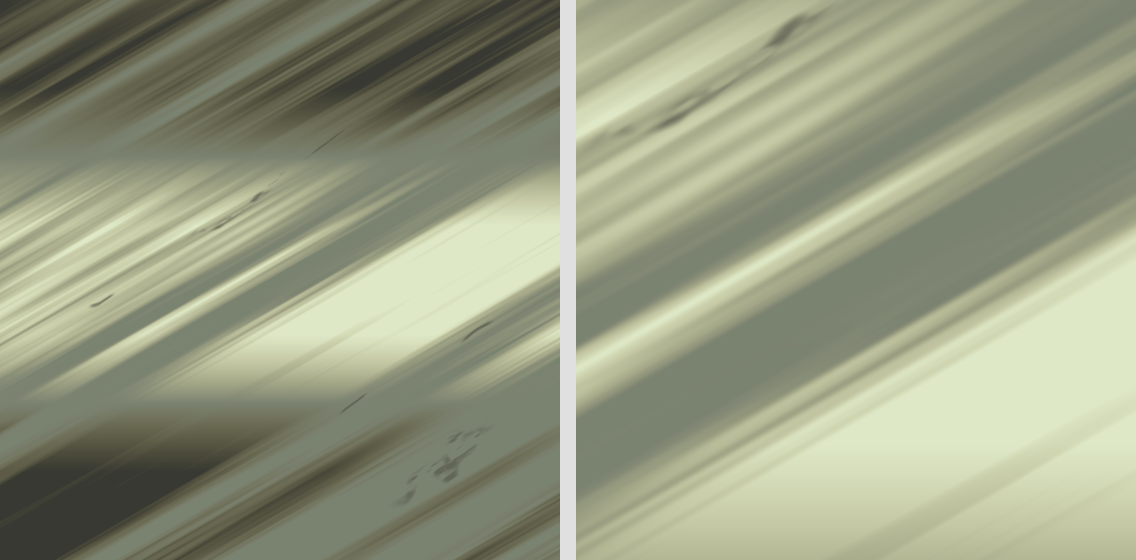
Left: the whole. Right: its middle third, enlarged.
Reproduce this background procedurally as a WebGL 2 fragment shader.

```glsl
#version 300 es
precision highp float;
// Diagonal brushed-metal sheen: slanted streaks lit by a horizontal glow, with ragged scratches.
uniform vec2 u_resolution;
out vec4 fragColor;

const vec3 NEUTRAL = vec3(0.48, 0.51, 0.44);
const vec3 LIGHT   = vec3(0.87, 0.91, 0.78);
const vec3 DARK    = vec3(0.215, 0.222, 0.195);
const vec3 WARMTH  = vec3(0.035, 0.012, -0.025);
const vec3 SCRATCH = vec3(0.33, 0.34, 0.29);

const float STREAK_ANGLE = 0.524;
const float STREAK_GAIN  = 1.9;   // contrast of the fine streaks
const float GLOW_HEIGHT  = 0.5;   // centre of the bright zone
const float GLOW_REACH   = 0.22;  // distance from glow centre to neutral
const float GLOW_GAIN    = 1.3;

// Reflective bands: offset across the streaks, half width, strength
const int BAND_COUNT = 11;
const vec3 BANDS[BAND_COUNT] = vec3[](
  vec3(0.04, 0.125, 1.0),   vec3(-0.15, 0.06, 0.48), vec3(-0.44, 0.06, 0.4),
  vec3(-0.31, 0.025, 0.2),  vec3(0.215, 0.022, 0.6), vec3(0.335, 0.085, 0.64),
  vec3(0.43, 0.045, 0.6),   vec3(0.485, 0.05, 0.72), vec3(0.58, 0.05, 0.28),
  vec3(0.70, 0.06, 0.75),   vec3(0.85, 0.09, 0.9));

// Scratches: centre, half length, half width
const int SCRATCH_COUNT = 6;
const vec4 SCRATCHES[SCRATCH_COUNT] = vec4[](
  vec4(0.43, 0.63, 0.12, 0.008),  vec4(0.79, 0.17, 0.13, 0.022),
  vec4(0.85, 0.41, 0.04, 0.004),  vec4(0.63, 0.28, 0.035, 0.003),
  vec4(0.18, 0.465, 0.03, 0.006), vec4(0.61, 0.76, 0.09, 0.003));
const float SCRATCH_ANGLE = 0.59;

float hash(vec2 p) {
  vec3 q = fract(vec3(p.xyx) * 0.1031);
  q += dot(q, q.yzx + 33.33);
  return fract((q.x + q.y) * q.z);
}

float valueNoise(vec2 p) {
  vec2 cell = floor(p), f = fract(p);
  f = f * f * (3.0 - 2.0 * f);
  return mix(mix(hash(cell), hash(cell + vec2(1, 0)), f.x),
             mix(hash(cell + vec2(0, 1)), hash(cell + vec2(1, 1)), f.x), f.y);
}

// Coordinates along (x) and across (y) a slanted direction
vec2 slant(vec2 p, float angle) {
  float c = cos(angle), s = sin(angle);
  return vec2(c * p.x + s * p.y, c * p.y - s * p.x);
}

// Long thin grain, centred on zero
float streakNoise(vec2 q) {
  float sum = 0.0, weight = 0.34;
  vec2 scale = vec2(1.3, 26.0);
  for (int i = 0; i < 4; i++) {
    sum += weight * (valueNoise(q * scale + 40.0 + 17.0 * float(i)) - 0.5);
    scale *= vec2(1.5, 2.1);
    weight *= 0.8;
  }
  return sum;
}

// How strongly the surface mirrors the glow, 0 to 1
float reflectance(vec2 q) {
  float wander = 0.014 * (valueNoise(q * vec2(2.0, 7.0) + 90.0) - 0.5);
  float band = 0.0;
  for (int i = 0; i < BAND_COUNT; i++) {
    float d = abs(q.y + wander - BANDS[i].x);
    band = max(band, BANDS[i].z * (1.0 - smoothstep(0.45, 1.1, d / BANDS[i].y)));
  }
  float grainAmount = 0.1 + 3.0 * band * (1.15 - band);
  return clamp(band + STREAK_GAIN * grainAmount * streakNoise(q), 0.0, 1.0);
}

float scratchMask(vec2 p) {
  float mask = 0.0;
  for (int i = 0; i < SCRATCH_COUNT; i++) {
    vec4 s = SCRATCHES[i];
    vec2 q = slant(p - s.xy, SCRATCH_ANGLE);
    vec2 seed = q + 3.0 + float(i);
    q.y += 2.5 * s.w * (valueNoise(seed * vec2(22.0, 30.0)) - 0.5);
    float body = (1.0 - smoothstep(0.2, 1.0, abs(q.y) / s.w))
               * (1.0 - smoothstep(0.5, 1.0, abs(q.x) / s.z));
    float ragged = 0.6 * valueNoise(seed * vec2(28.0, 110.0))
                 + 0.4 * valueNoise(seed * vec2(75.0, 240.0));
    mask = max(mask, body * smoothstep(0.36, 0.66, ragged));
  }
  return mask;
}

void main() {
  vec2 p = gl_FragCoord.xy / u_resolution.y;
  vec2 q = slant(p, STREAK_ANGLE);

  // Signed glow: bright in the middle, dark toward top and bottom
  float glow = cos(1.5708 * (p.y - GLOW_HEIGHT) / GLOW_REACH);
  glow = clamp(GLOW_GAIN * glow, -1.0, 1.0);
  float tone = glow * reflectance(q);

  // Neutral metal shifted to light or dark, warmer in between
  float amount = abs(tone);
  vec3 color = mix(NEUTRAL, tone > 0.0 ? LIGHT : DARK, amount);
  color += WARMTH * 4.0 * amount * (1.0 - amount);

  color = mix(color, SCRATCH, 0.65 * scratchMask(p));
  fragColor = vec4(color, 1.0);
}
```
